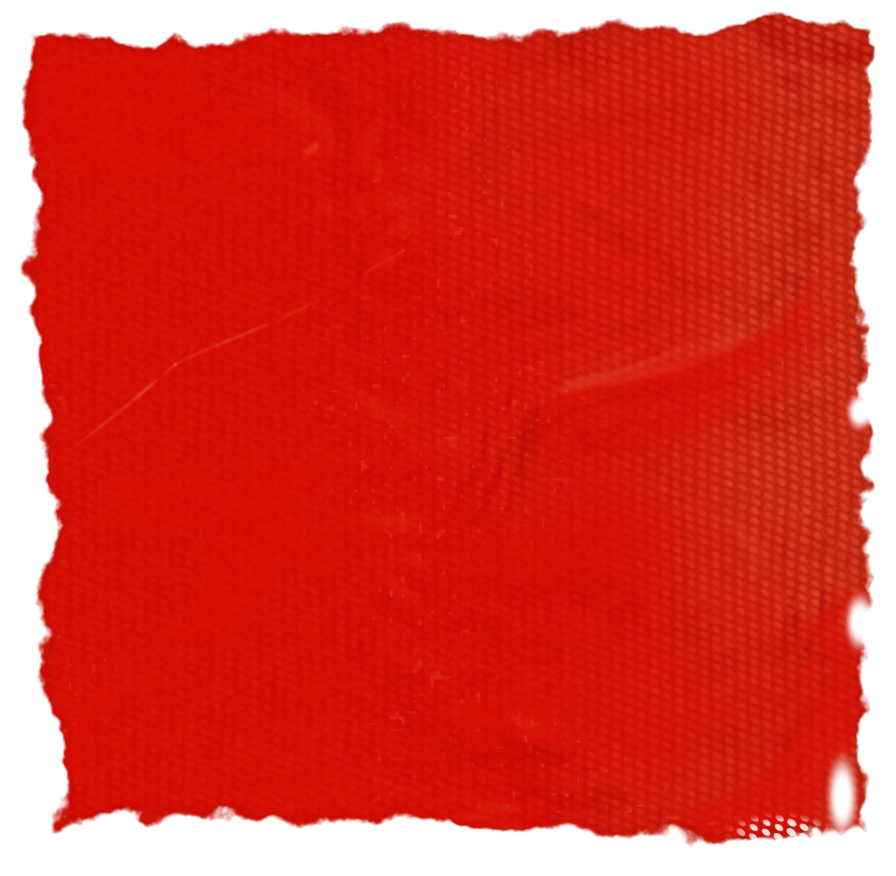
Reproduce this texture procedurally as a WebGL 1 fragment shader.

```glsl
precision highp float;
// Ragged square of thick red paint on woven canvas, over a white ground.
uniform vec2 u_resolution;

const vec3 WHITE = vec3(1.0);
const vec3 RED = vec3(0.845, 0.052, 0.012);
const vec3 WORN_RED = vec3(0.83, 0.18, 0.095);
const vec3 DEEP_RED = vec3(0.74, 0.03, 0.01);
const vec3 GLINT = vec3(0.93, 0.40, 0.25);

float hash(vec2 p) {
  p = fract(p * vec2(0.1031, 0.1137));
  p += dot(p, p.yx + 33.33);
  return fract((p.x + p.y) * p.x * 17.0);
}

float noise(vec2 p) {
  vec2 i = floor(p), f = fract(p);
  f = f * f * (3.0 - 2.0 * f);
  return mix(mix(hash(i), hash(i + vec2(1, 0)), f.x),
             mix(hash(i + vec2(0, 1)), hash(i + vec2(1, 1)), f.x), f.y);
}

float fbm(vec2 p) {
  float sum = 0.0, amp = 0.53;
  for (int i = 0; i < 4; i++) {
    sum += amp * noise(p);
    p = mat2(1.6, 1.2, -1.2, 1.6) * p + 17.3;
    amp *= 0.5;
  }
  return sum;
}

// Signed distance inside the torn border, positive on the paint
float tornEdge(vec2 uv) {
  float left = uv.x - 0.053 + 0.03 * (uv.y - 0.5);
  float right = 0.962 - uv.x;
  float d = min(min(left, right), min(uv.y - 0.055, 0.956 - uv.y));
  float broad = (fbm(uv * 7.0 + 40.0) - 0.5) * 0.075;
  float fine = (fbm(uv * 36.0 + 90.0) - 0.5) * 0.026;
  return d + broad + fine;
}

// Staggered slanted threads, 0 in the gaps and 1 on the crowns
float weave(vec2 p) {
  vec2 q = p * vec2(70.0, 92.0) + 0.5 * vec2(noise(p * 9.0), noise(p * 9.0 + 50.0));
  q.y += 0.5 * mod(floor(q.x), 2.0);
  vec2 cell = fract(q) - 0.5;
  cell.y += 0.5 * cell.x;
  float crown = 1.0 - smoothstep(0.1, 0.55, length(cell));
  return crown * (0.65 + 0.5 * hash(floor(q) + 7.0));
}

// Height of smeared paint, stretched along a shallow rising diagonal
float paintHeight(vec2 p) {
  vec2 along = vec2(dot(p, vec2(0.93, 0.37)), dot(p, vec2(-0.37, 0.93)));
  vec2 warp = vec2(noise(p * 6.0 + 5.0), noise(p * 6.0 + 31.0));
  return fbm(along * vec2(3.5, 7.0) + 1.3 * warp + 11.0);
}

// Thin broken scratch between two points
float scratch(vec2 p, vec2 a, vec2 b, float width) {
  vec2 ab = b - a;
  float t = clamp(dot(p - a, ab) / dot(ab, ab), 0.0, 1.0);
  float wobble = 0.012 * (noise(p * 14.0) - 0.5);
  float d = length(p - a - ab * t + vec2(0.0, wobble));
  return (1.0 - smoothstep(0.0, width, d)) * smoothstep(0.3, 0.7, noise(p * 45.0));
}

float softSpot(vec2 uv, vec2 centre, vec2 size) {
  vec2 d = (uv - centre) / size;
  return exp(-dot(d, d));
}

vec3 paint(vec2 uv, vec2 p) {
  // Relief lit from the upper right
  float height = paintHeight(p);
  float slope = height - paintHeight(p + vec2(0.010, 0.009));
  float cloud = fbm(p * 4.0 + 70.0) - 0.5;
  float side = uv.x + 0.22 * (uv.y - 0.5) + 0.35 * cloud;
  float worn = smoothstep(0.52, 0.95, side);
  float relief = smoothstep(0.25, 0.65, side);

  vec3 col = mix(RED, WORN_RED, 0.85 * worn);
  float pool = smoothstep(0.56, 0.72, height);
  col = mix(col, RED, 0.7 * pool);
  col = mix(col, DEEP_RED, clamp(-slope * 7.0, 0.0, 0.6) * relief);
  col = mix(col, GLINT, clamp(slope * 3.5 - 0.12, 0.0, 0.3) * relief);

  // Canvas grain, stronger where the paint is thin
  float thread = weave(p);
  float thin = (0.07 + 0.36 * worn) * (1.0 - 0.65 * pool);
  col = mix(col, GLINT, thin * thread * 0.75);
  col *= 1.0 - 0.22 * thin * (1.0 - thread);
  float speck = smoothstep(0.83, 1.0, noise(p * 150.0));
  col = mix(col, GLINT, speck * 0.3 * smoothstep(0.45, 0.65, cloud + 0.5));

  float marks = scratch(p, vec2(0.08, 0.49), vec2(0.20, 0.58), 0.004)
    + 0.6 * scratch(p, vec2(0.20, 0.58), vec2(0.46, 0.71), 0.004)
    + 0.6 * scratch(p, vec2(0.31, 0.80), vec2(0.36, 0.83), 0.008);
  col = mix(col, GLINT, clamp(0.55 * marks, 0.0, 1.0));
  return col + 0.02 * (noise(p * 210.0) - 0.5);
}

void main() {
  vec2 uv = gl_FragCoord.xy / u_resolution;
  vec2 p = uv * vec2(u_resolution.x / u_resolution.y, 1.0);
  float edge = tornEdge(uv);
  vec3 col = paint(uv, p) * mix(0.93, 1.0, smoothstep(0.0, 0.015, edge));
  float cover = smoothstep(-0.0035, 0.0035, edge);

  // Blurred bites on the right and a dry lower right corner
  float bites = softSpot(uv, vec2(0.96, 0.53), vec2(0.016, 0.022))
    + softSpot(uv, vec2(0.96, 0.29), vec2(0.018, 0.035))
    + softSpot(uv, vec2(0.94, 0.09), vec2(0.018, 0.05));
  cover *= 1.0 - smoothstep(0.25, 0.9, bites);
  float dry = softSpot(uv, vec2(0.87, 0.05), vec2(0.06, 0.022));
  cover *= 1.0 - 0.85 * smoothstep(0.3, 0.8, dry) * smoothstep(0.15, 0.6, weave(p));
  gl_FragColor = vec4(mix(WHITE, col, cover), 1.0);
}
```
